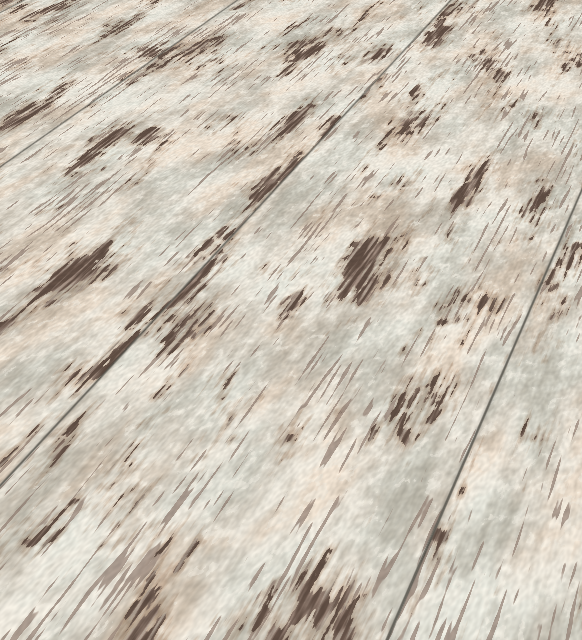
Reproduce this texture procedurally as a Shadertoy shader.

```glsl
const vec2 VANISHING_POINT = vec2(1.329, 1.673);
const float PLANK_WIDTH = 0.495;
const float FOCAL_LENGTH = 1.2;
const float FIRST_SEAM = 0.433;

const vec3 PAINT_LIGHT = vec3(0.93, 0.91, 0.865);
const vec3 PAINT_SHADE = vec3(0.73, 0.70, 0.645);
const vec3 WOOD_LIGHT = vec3(0.63, 0.55, 0.50);
const vec3 WOOD_DARK = vec3(0.37, 0.30, 0.26);
const vec3 SEAM_COLOR = vec3(0.36, 0.35, 0.32);
const vec3 ROSY_TINT = vec3(1.0, 0.965, 0.94);
const vec3 COOL_TINT = vec3(0.97, 0.99, 0.995);

vec2 randomGradient(vec2 cell) {
    vec3 h = fract(cell.xyx * vec3(0.1031, 0.1030, 0.0973));
    h += dot(h, h.yzx + 33.33);
    float angle = 6.2832 * fract((h.x + h.y) * h.z);
    return vec2(cos(angle), sin(angle));
}

float gradientNoise(vec2 p) {
    vec2 cell = floor(p), f = p - cell;
    vec2 w = f * f * f * (f * (f * 6.0 - 15.0) + 10.0);
    vec2 e = vec2(1.0, 0.0);
    float a = dot(randomGradient(cell), f);
    float b = dot(randomGradient(cell + e.xy), f - e.xy);
    float c = dot(randomGradient(cell + e.yx), f - e.yx);
    float d = dot(randomGradient(cell + e.xx), f - e.xx);
    return mix(mix(a, b, w.x), mix(c, d, w.x), w.y);
}

float fbm(vec2 p, int octaves) {
    float sum = 0.0, amplitude = 1.0;
    for (int i = 0; i < octaves; i++) {
        sum += amplitude * gradientNoise(p);
        p = p * 2.03 + vec2(13.7, 7.1);
        amplitude *= 0.5;
    }
    return sum;
}

// Floor coordinates in plank widths: x across the planks, y along them
vec2 floorCoords(vec2 uv) {
    vec2 d = VANISHING_POINT - uv;
    return vec2(FIRST_SEAM - d.x / d.y, FOCAL_LENGTH / d.y) / PLANK_WIDTH;
}

// Whitewash with cloudy, brushed and chipped areas
vec3 paintColor(vec2 q) {
    float clouds = fbm(q * vec2(5.0, 5.0), 5);
    float brushing = fbm(q * vec2(34.0, 7.0) + 31.0, 3);
    float flakes = fbm(q * vec2(30.0, 34.0) + 57.0, 4);
    float tone = 0.6 * clouds + 0.25 * brushing + 0.25 * flakes;
    vec3 color = mix(PAINT_SHADE, PAINT_LIGHT, smoothstep(-0.55, 0.35, tone));
    float tint = fbm(q * vec2(5.0, 5.0) + 83.0, 5);
    color *= mix(vec3(1.0), ROSY_TINT, smoothstep(0.0, 0.4, tint));
    color *= mix(vec3(1.0), COOL_TINT, smoothstep(0.0, 0.4, -tint));
    float chips = smoothstep(0.24, 0.32, flakes + 0.5 * clouds);
    return mix(color, PAINT_LIGHT, 0.45 * chips);
}

// Field whose high values mark paint rubbed away along the grain
float wearField(vec2 q, float streaks, float edge) {
    float patches = fbm(q * vec2(5.5, 4.0) + 109.0, 4);
    float ragged = fbm(q * vec2(30.0, 32.0) + 151.0, 4);
    float edgeWear = 0.1 * (1.0 - smoothstep(0.0, 0.1, edge));
    return patches + 0.36 * streaks + 0.25 * ragged + edgeWear;
}

// Thin broken fibres gathered in bands
float scratchMask(vec2 q, float fibres) {
    float bands = fbm(q * vec2(6.0, 3.0) + 223.0, 4);
    float breaks = fbm(q * vec2(30.0, 26.0) + 191.0, 3);
    return smoothstep(0.36, 0.46, fibres + 0.55 * bands + 0.2 * breaks);
}

float seamMask(float edge, float halfWidth, float pixel) {
    return 1.0 - smoothstep(halfWidth - pixel, halfWidth + pixel, edge);
}

void mainImage(out vec4 fragColor, in vec2 fragCoord) {
    vec2 q = floorCoords(fragCoord / iResolution.y);
    float pixel = 0.7 * fwidth(q.x);
    float plank = floor(q.x);
    float across = q.x - plank;
    float edge = min(across, 1.0 - across);

    // Each plank samples its own stretch of wood
    vec2 grain = q + vec2(plank * 3.0 + 20.0, plank * 7.3 + 40.0);
    float streaks = fbm(grain * vec2(62.0, 9.0), 3);
    float fibres = gradientNoise(grain * vec2(85.0, 10.0) + 71.0);

    // Paint, a thin stained fringe, then bare wood
    vec3 color = paintColor(grain);
    float wear = wearField(grain, streaks, edge);
    color = mix(color, color * vec3(0.87, 0.82, 0.78), smoothstep(0.12, 0.42, wear));
    color = mix(color, WOOD_LIGHT * 0.92, 0.75 * scratchMask(grain, fibres));
    float woodTone = smoothstep(-0.35, 0.3, 0.8 * fibres + 0.5 * streaks + 0.5 * (wear - 0.5));
    vec3 wood = mix(WOOD_LIGHT, WOOD_DARK, woodTone);
    color = mix(color, wood, smoothstep(0.385, 0.44, wear));

    // Paint left between the exposed ridges
    float residue = smoothstep(0.16, 0.26, -fibres) * smoothstep(0.75, 0.4, wear);
    color = mix(color, PAINT_SHADE, 0.5 * residue * smoothstep(0.3, 0.4, wear));

    // Fine surface grain
    color *= 1.0 + 0.10 * gradientNoise(grain * vec2(110.0, 95.0));

    // Dark joint with a softly shaded bevel
    color *= 1.0 - 0.1 * seamMask(edge, 0.007, 0.005);
    color = mix(color, SEAM_COLOR, 0.88 * seamMask(edge, 0.003, pixel));
    fragColor = vec4(clamp(color, 0.0, 1.0), 1.0);
}
```
